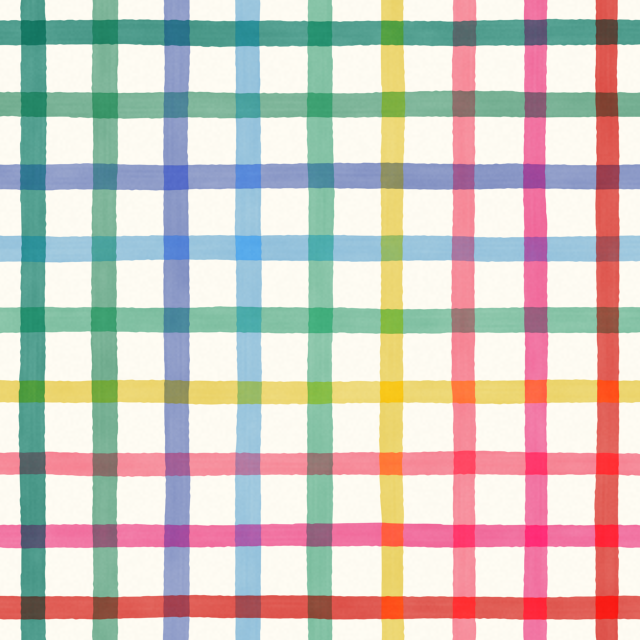
Write a WebGL 2 fragment shader that draws this pattern.

```glsl
#version 300 es
precision highp float;
// Watercolour plaid: nine rainbow brush stripes each way, overlapping on cream paper.
uniform vec2 u_resolution;
out vec4 fragColor;

const float SPACING = 0.1122;
const float FIRST = 0.0515;

float hash(vec2 p) {
  p = fract(p * vec2(0.1031, 0.1130));
  p += dot(p, p.yx + 33.33);
  return fract((p.x + p.y) * p.x * 7.31);
}

float noise(vec2 p) {
  vec2 cell = floor(p), f = fract(p);
  f = f * f * (3.0 - 2.0 * f);
  return mix(mix(hash(cell), hash(cell + vec2(1, 0)), f.x),
             mix(hash(cell + vec2(0, 1)), hash(cell + vec2(1, 1)), f.x), f.y);
}

// Slow hand wobble from layered sines, about -1 to 1.
float wobble(float t, float seed) {
  return 0.55 * sin(t * 9.0 + seed * 2.4) + 0.3 * sin(t * 21.0 + seed * 5.1)
       + 0.15 * sin(t * 47.0 + seed * 3.7);
}

vec3 stripeColor(int i) {
  vec3 palette[9] = vec3[9](
    vec3(0.31, 0.62, 0.58), vec3(0.48, 0.71, 0.62), vec3(0.55, 0.61, 0.82),
    vec3(0.60, 0.78, 0.91), vec3(0.52, 0.77, 0.68), vec3(0.93, 0.85, 0.46),
    vec3(0.97, 0.55, 0.63), vec3(0.95, 0.45, 0.66), vec3(0.88, 0.36, 0.34));
  return palette[i];
}

// Returns the pigment tint in rgb and its coverage in a.
vec4 brushStripe(float across, float along, float direction) {
  float index = clamp(round((across - FIRST) / SPACING), 0.0, 8.0);
  float seed = index * 3.17 + direction * 41.0;
  float offset = across - FIRST - index * SPACING - 0.0018 * wobble(along * 0.8, seed);

  // Each edge wavers on its own, with a fine ragged fringe.
  float side = offset < 0.0 ? 0.0 : 1.0;
  float halfWidth = index < 4.5 ? 0.0195 : 0.0175;
  halfWidth += 0.0012 * wobble(along * 1.4, seed + side * 13.0 + 5.0);
  halfWidth += 0.0014 * (noise(vec2(along * 160.0, seed + side * 7.0)) - 0.5);
  float inside = halfWidth - abs(offset);
  float soft = max(0.0011, 0.8 / min(u_resolution.x, u_resolution.y));
  float coverage = smoothstep(-soft, soft, inside);

  // Pooled edges, bristle streaks, broad washes and paper grain vary the density.
  float density = 0.98 + 0.08 * wobble(along * 0.7, seed + 9.0);
  density += 0.09 * exp(-abs(inside) * 700.0);
  density += 0.09 * (noise(vec2(offset * 260.0 + seed, along * 9.0)) - 0.5);
  density += 0.10 * (noise(vec2(offset * 60.0 + seed, along * 30.0)) - 0.5);
  density += 0.06 * (noise(vec2(across, along) * 330.0 + 20.0) - 0.5);
  return vec4(pow(stripeColor(int(index)), vec3(density)), coverage);
}

void main() {
  vec2 uv = gl_FragCoord.xy / u_resolution;
  vec2 fromTop = vec2(uv.x, 1.0 - uv.y);

  vec4 column = brushStripe(fromTop.x, fromTop.y, 0.0);
  vec4 row = brushStripe(fromTop.y, fromTop.x, 1.0);

  vec3 paper = vec3(0.995, 0.985, 0.95) + 0.012 * (noise(uv * 240.0) - 0.5);
  vec3 color = paper * mix(vec3(1.0), column.rgb, column.a) * mix(vec3(1.0), row.rgb, row.a);

  // Crossings glow: the doubled glaze is richer and a little lighter.
  float luma = dot(color, vec3(0.3, 0.59, 0.11));
  vec3 glaze = mix(vec3(luma), color, 1.35) + 0.05;
  color = mix(color, glaze, column.a * row.a);

  fragColor = vec4(clamp(color, 0.0, 1.0), 1.0);
}
```
